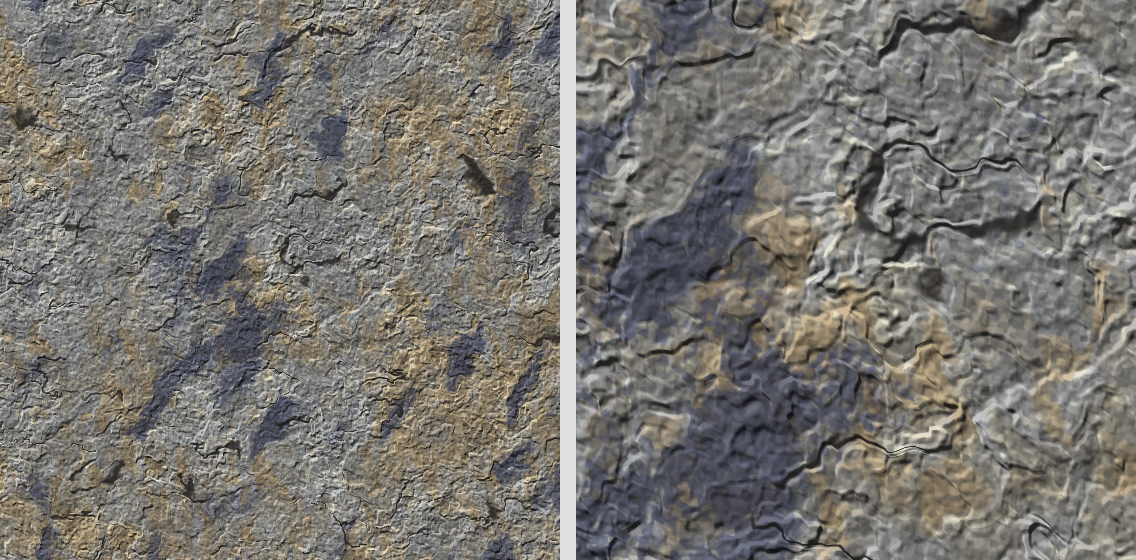
Left, the full canvas; right, a detail of the centre.
This texture is drawn by a WebGL 1 fragment shader. Its source:

```glsl
precision highp float;
uniform vec2 u_resolution;

// Palette
const vec3 STONE  = vec3(0.515, 0.500, 0.465);
const vec3 SLATE  = vec3(0.490, 0.495, 0.495);
const vec3 OCHRE  = vec3(0.530, 0.460, 0.345);
const vec3 LICHEN = vec3(0.690, 0.675, 0.600);
const vec3 NAVY   = vec3(0.225, 0.240, 0.310);
const vec3 CREVICE = vec3(0.110, 0.100, 0.095);

// Relief
const vec2  LIGHT_DIR = vec2(-0.50, 0.866);
const float LIGHT_STEP = 0.0028;
const float RELIEF_GAIN = 1.60;
const float DEPTH_GAIN = 0.16;
const float MEAN_HEIGHT = 0.88;

// Feature sizes, in cells per canvas
const float SLAB_FREQ = 19.0;
const float CHIP_FREQ = 44.0;
const float CRUMB_FREQ = 92.0;
const float GRIT_FREQ = 175.0;
const float GRAIN_FREQ = 250.0;
const float CRACK_WIDTH = 0.026;

vec2 hash2(vec2 cell) {
    vec3 q = fract(cell.xyx * vec3(0.1031, 0.1030, 0.0973));
    q += dot(q, q.yzx + 33.33);
    return fract((q.xx + q.yz) * q.zy);
}

// Blended cellular noise: low sharpness gives blotches, high gives tilted facets
float cells(vec2 p, float sharpness, float tilt) {
    vec2 base = floor(p);
    vec2 f = p - base;
    float total = 0.0;
    float weights = 1e-20;
    for (int y = -1; y <= 1; y++) {
        for (int x = -1; x <= 1; x++) {
            vec2 offset = vec2(float(x), float(y));
            vec2 jitter = hash2(base + offset);
            vec2 level = hash2(base + offset + 71.0);
            vec2 toPoint = offset + jitter - f;
            float w = exp(-sharpness * dot(toPoint, toPoint));
            vec2 slope = vec2(level.y, jitter.x) - 0.5;
            total += w * (level.x + tilt * dot(toPoint, slope));
            weights += w;
        }
    }
    return total / weights;
}

// Blotchy displacement makes the edges ragged
vec2 warp(vec2 p) {
    p += 0.006 * sin(p.yx * vec2(19.0, 23.0) + vec2(0.0, 2.0));
    vec2 coarse = vec2(cells(p * 34.0, 5.0, 0.0), cells(p * 34.0 + 17.5, 5.0, 0.0));
    vec2 fine = vec2(cells(p * 105.0, 6.0, 0.0), cells(p * 105.0 + 31.5, 6.0, 0.0));
    return p + 0.022 * (coarse - 0.5) + 0.010 * (fine - 0.5);
}

// Short, mostly level cracks
float crackMask(vec2 p) {
    float field = cells(p * vec2(9.0, 21.0), 5.0, 0.0);
    float line = 1.0 - smoothstep(0.3 * CRACK_WIDTH, 1.6 * CRACK_WIDTH, abs(field - 0.5));
    return line * smoothstep(0.56, 0.70, cells(p * vec2(19.0, 23.0) + 5.3, 5.0, 0.0));
}

// Height in x, crack in y
vec2 surface(vec2 uv, float roughness) {
    vec2 p = warp(uv);
    float crack = crackMask(p);
    vec2 leaning = vec2(p.x - 0.35 * p.y, p.y);
    float height = 0.55 * cells(leaning * SLAB_FREQ * vec2(1.1, 0.9), 24.0, 0.9);
    height += 0.50 * roughness * cells(p * CHIP_FREQ * vec2(0.85, 1.1), 18.0, 1.0);
    height += 0.38 * roughness * cells(p * CRUMB_FREQ * vec2(0.9, 1.05), 13.0, 1.0);
    height += 0.26 * roughness * cells(uv * GRIT_FREQ, 9.0, 0.6);
    return vec2(height - 0.25 * crack, crack);
}

void main() {
    vec2 uv = gl_FragCoord.xy / min(u_resolution.x, u_resolution.y) + vec2(3.7, 1.9);
    vec2 p = warp(uv);

    // Directional relief
    float roughness = mix(0.65, 1.20, smoothstep(0.25, 0.70, cells(p * 13.0, 5.0, 0.0)));
    vec2 here = surface(uv, roughness);
    float lit = here.x - surface(uv + LIGHT_DIR * LIGHT_STEP, roughness).x;
    float grain = cells(uv * GRAIN_FREQ, 9.0, 0.0) - 0.5;

    // Stone tint and vertical ochre stains
    float blotch = cells(p * 38.0 + 9.1, 6.0, 0.0);
    float streak = cells(p * vec2(75.0, 30.0), 6.0, 0.0);
    float region = cells(p * vec2(8.0, 6.0) + 2.7, 5.0, 0.0);
    vec3 color = mix(STONE, SLATE, smoothstep(0.30, 0.65, 0.4 * blotch + 0.6 * (1.0 - region)));
    float stain = smoothstep(0.50, 0.78, 0.45 * region + 0.55 * streak + 0.15 * grain);
    color = mix(color, OCHRE, 0.75 * stain);
    color *= 0.92 + 0.16 * blotch;

    // Pale lichen flecks
    float fleck = cells(p * 125.0 + 4.4, 9.0, 0.0);
    color = mix(color, LICHEN, 0.5 * smoothstep(0.72, 0.92, fleck + 0.15 * (roughness - 1.0)));

    // Leaning blue-black weathering with speckled borders
    vec2 leaning = vec2((p.x - 0.45 * p.y) * 22.0, p.y * 12.0);
    float weather = cells(leaning + 6.6, 5.5, 0.0) + 0.22 * grain + 0.20 * (fleck - 0.5);
    color = mix(color, NAVY, 0.80 * smoothstep(0.70, 0.92, weather));

    // Light, depth and crevices
    float tone = 1.0 + RELIEF_GAIN * lit + DEPTH_GAIN * (here.x - MEAN_HEIGHT) + 0.34 * grain;
    color *= clamp(tone, 0.25, 1.50);
    color = mix(color, CREVICE, 0.75 * here.y);
    gl_FragColor = vec4(clamp(color, 0.0, 1.0), 1.0);
}
```
